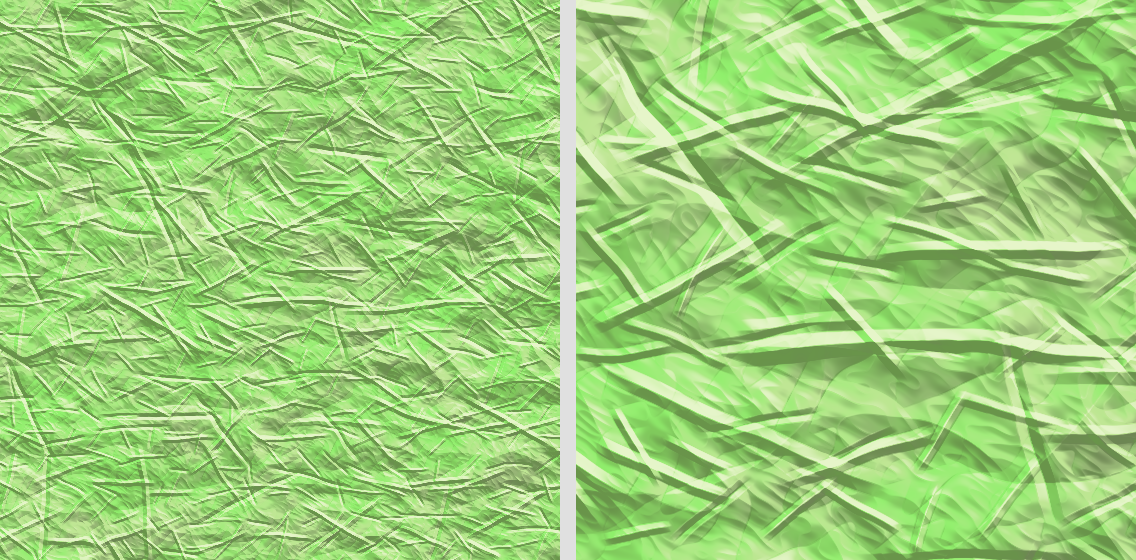
Left, the full canvas; right, a detail of the centre.
A Shadertoy shader for this texture:

```glsl
// Crumpled green metallic foil: sharp folds and fine wrinkles lit from above.
#define WRINKLE_FREQ 7.0
#define WRINKLE_STRETCH 2.3
#define FOLD_WIDTH 0.0055
#define FOLD_SLOPE 1.5
#define WARP 0.022
#define RELIEF 1.15
#define SLOPE_STEP 0.0012
#define LIGHT_DIR vec2(0.36, 0.93)
#define TINT_SPREAD 0.75

vec2 hash2(vec2 p) {
    vec3 q = fract(p.xyx * vec3(0.1031, 0.1030, 0.0973));
    q += dot(q, q.yzx + 33.33);
    return fract((q.xx + q.yz) * q.zy);
}

mat2 rotate(float a) {
    float c = cos(a), s = sin(a);
    return mat2(c, -s, s, c);
}

float cornerRamp(vec2 cell, vec2 offset) {
    return dot(hash2(cell) * 2.0 - 1.0, offset);
}

float gradientNoise(vec2 p) {
    vec2 i = floor(p), f = fract(p);
    vec2 u = f * f * f * (f * (f * 6.0 - 15.0) + 10.0);
    vec2 e = vec2(0.0, 1.0);
    return mix(mix(cornerRamp(i, f), cornerRamp(i + e.yx, f - e.yx), u.x),
               mix(cornerRamp(i + e.xy, f - e.xy), cornerRamp(i + e.yy, f - e.yy), u.x), u.y);
}

// One straight fold per grid cell, raised or sunk, tapering to its ends
float folds(vec2 p, float freq, float width) {
    vec2 q = p * freq, cell = floor(q);
    float height = 0.0;
    for (int y = -1; y <= 1; y++)
    for (int x = -1; x <= 1; x++) {
        vec2 id = cell + vec2(x, y);
        vec2 place = hash2(id + freq * 7.0), kind = hash2(id + freq * 13.0 + 50.0);
        float a = kind.x * 2.0 - 1.0;
        vec2 d = rotate(a * (0.65 + 0.8 * a * a)) * (q - id - 0.25 - 0.5 * place);
        float taper = smoothstep(1.0, 0.55, abs(d.x) / mix(0.45, 0.9, place.y));
        float tent = max(0.0, 1.0 - abs(d.y) / (freq * width));
        height += tent * taper * (kind.y < 0.35 ? -1.0 : 0.6 + 0.6 * kind.y);
    }
    return height * width * FOLD_SLOPE;
}

// Creased octaves in changing directions, with folds on top
float foilHeight(vec2 p) {
    p += WARP * vec2(gradientNoise(p * 5.0), gradientNoise(p * 5.0 + 31.7));
    p += 0.2 * WARP * vec2(gradientNoise(p * 23.0 + 9.1), gradientNoise(p * 23.0 + 57.3));
    float height = 0.0, freq = WRINKLE_FREQ;
    for (int i = 0; i < 5; i++) {
        float n = float(i);
        vec2 q = rotate(0.75 * sin(n * 2.4 + 0.6)) * p * freq;
        float crease = abs(gradientNoise(q * vec2(1.0 / WRINKLE_STRETCH, 1.0) + n * 17.3));
        float slope = 0.62 - 0.07 * abs(n - 2.0);
        height += (i % 2 == 0 ? -crease : crease) * slope / freq;
        freq *= 1.95;
    }
    height += folds(p, 6.0, FOLD_WIDTH * 1.25);
    height += folds(p + 0.37, 11.0, FOLD_WIDTH);
    height += folds(p + 0.71, 21.0, FOLD_WIDTH * 0.7);
    return height;
}

// Tone from -1 (shadow) to 1 (glint), tint from 0 (grey) to 1 (green)
vec3 foilColor(float tone, float tint) {
    vec3 shadow = mix(vec3(0.43, 0.52, 0.33), vec3(0.41, 0.58, 0.29), tint);
    vec3 middle = mix(vec3(0.59, 0.70, 0.46), vec3(0.50, 0.79, 0.36), tint);
    vec3 bright = mix(vec3(0.75, 0.90, 0.58), vec3(0.56, 0.94, 0.42), tint);
    vec3 glint = mix(vec3(0.90, 0.96, 0.79), vec3(0.80, 0.96, 0.65), tint);
    vec3 col = mix(shadow, middle, smoothstep(-0.86, -0.36, tone));
    col = mix(col, bright, smoothstep(-0.32, 0.45, tone));
    return mix(col, glint, smoothstep(0.62, 0.93, tone));
}

void mainImage(out vec4 fragColor, in vec2 fragCoord) {
    vec2 p = fragCoord / iResolution.y + 3.0;

    // Surface slope by finite differences
    vec2 e = vec2(SLOPE_STEP, 0.0);
    float h = foilHeight(p);
    vec2 slope = vec2(foilHeight(p + e.xy) - h, foilHeight(p + e.yx) - h) / SLOPE_STEP;

    // Lighting with broad brighter and duller areas
    float broad = gradientNoise(p * 4.0 + 5.0);
    float lit = 0.08 - RELIEF * dot(slope, LIGHT_DIR) + 0.5 * broad;
    float tone = lit / sqrt(1.0 + lit * lit);

    // Green and grey reflections follow the sideways tilt and soft patches
    float patches = gradientNoise(p * vec2(7.0, 10.0) + 40.0)
                  + 0.7 * gradientNoise(p * vec2(24.0, 38.0) + 80.0);
    float side = 0.55 * slope.x + 0.25 * slope.y + 1.1 * patches;
    float tint = smoothstep(-TINT_SPREAD, TINT_SPREAD, side + 0.05);

    fragColor = vec4(foilColor(tone, tint), 1.0);
}
```
